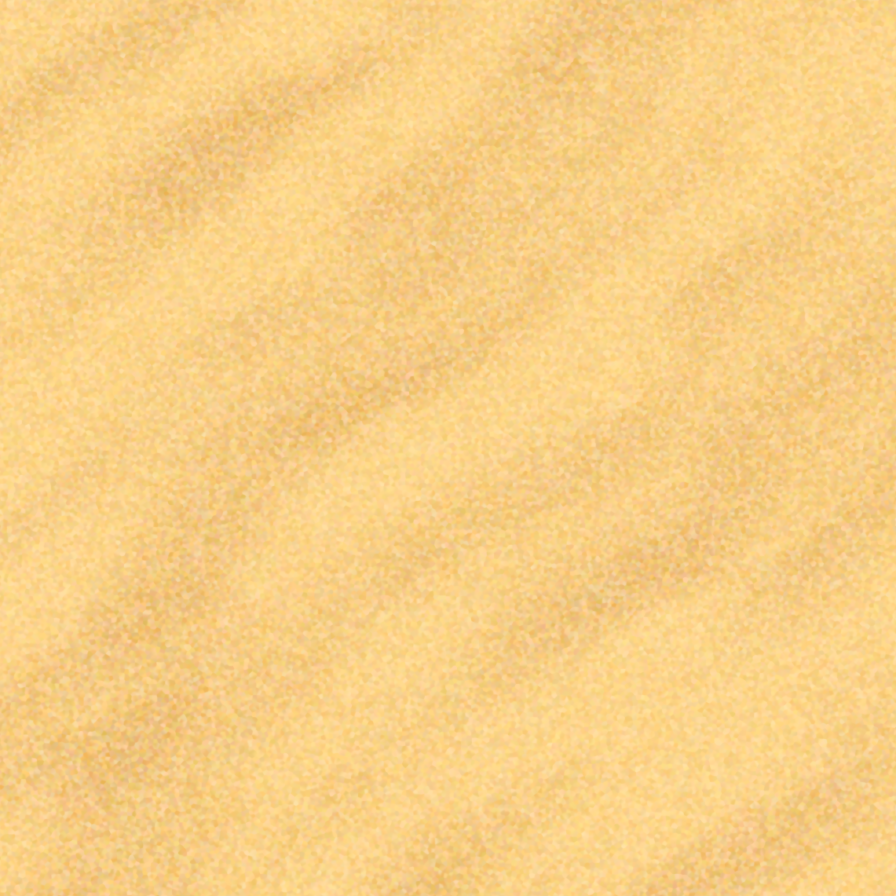
Write a WebGL 2 fragment shader that draws this texture.

```glsl
#version 300 es
precision highp float;

uniform vec2 u_resolution;
out vec4 fragColor;

vec3 hash3(vec2 cell) {
    vec3 h = fract(cell.xyx * vec3(0.1031, 0.1030, 0.0973));
    h += dot(h, h.yxz + 33.33);
    return fract((h.xxy + h.yzz) * h.zyx);
}

// Cellular noise: random cell values blended by distance to jittered centres
vec3 softCells(vec2 p, float sharpness) {
    vec2 cell = floor(p);
    vec3 sum = vec3(0.0);
    float total = 0.0;
    for (int y = -2; y <= 2; y++) {
        for (int x = -2; x <= 2; x++) {
            vec2 id = cell + vec2(x, y);
            vec2 toCentre = id + hash3(id + 71.7).xy - p;
            float weight = exp(-sharpness * dot(toCentre, toCentre));
            sum += weight * hash3(id);
            total += weight;
        }
    }
    return sum / total;
}

// Soft diagonal ripples, 0 on the crests and 1 in the shaded troughs
float rippleShade(vec2 uv) {
    float angle = radians(37.0);
    vec2 along = vec2(cos(angle), sin(angle));
    vec2 q = vec2(dot(uv, along), dot(uv, vec2(-along.y, along.x)));
    q.y += 0.015 * sin(q.x * 7.0 + 1.3) + 0.006 * sin(q.x * 17.0 + q.y * 9.0);
    float broad = softCells(q * vec2(3.2, 11.0) + 20.0, 3.5).x;
    float fine = softCells(q * vec2(7.0, 20.0) + 50.0, 3.5).y;
    float wave = 0.5 + 0.5 * sin(q.y * 40.0 + 1.5 * sin(q.x * 4.0));
    return smoothstep(0.30, 0.85, 0.53 * broad + 0.31 * fine + 0.16 * wave);
}

void main() {
    vec2 uv = gl_FragCoord.xy / min(u_resolution.x, u_resolution.y);
    float shade = rippleShade(uv);
    vec3 color = mix(vec3(0.990, 0.836, 0.545), vec3(0.943, 0.768, 0.485), shade);

    // Sand grains: brightness, warm to olive tint, and yellow to pale tint
    vec3 grain = softCells(uv * 245.0 + 100.0, 3.5) - 0.5;
    float strength = 0.75 + 0.45 * shade;
    color += strength * grain.x * vec3(0.075, 0.105, 0.12);
    color += strength * grain.y * vec3(0.055, -0.04, -0.015);
    color += strength * grain.z * vec3(0.00, 0.015, 0.19);

    fragColor = vec4(clamp(color, 0.0, 1.0), 1.0);
}
```
